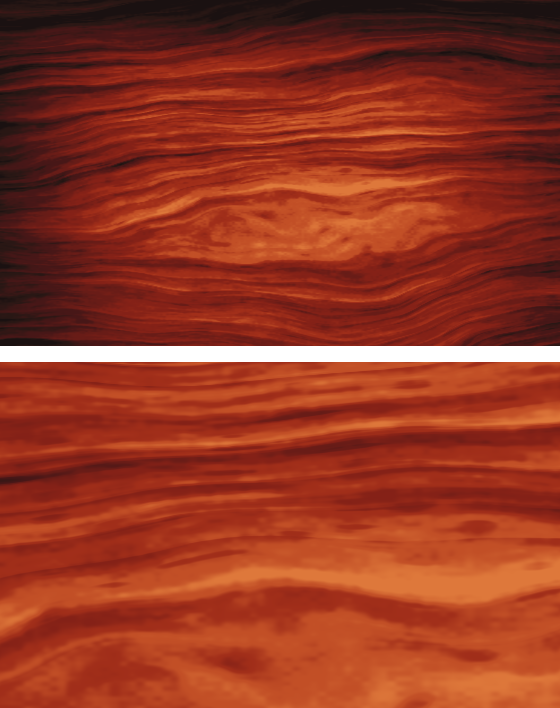
Top, the full canvas; bottom, a detail of the centre.
Give the GLSL for this texture, as a WebGL 1 fragment shader.

```glsl
precision highp float;
// Polished red wood with long horizontal grain and dark, burnt edges.
// Layered sines bend the grain; uneven rings, stretched noise fibres and
// a soft pool of light set one tone, which a colour ramp turns into wood.
uniform vec2 u_resolution;

float hash(vec2 p) {
  p = fract(p * vec2(0.1031, 0.1137));
  p += dot(p, p.yx + 33.33);
  return fract((p.x + p.y) * p.x * 17.0);
}

float noise(vec2 p) {
  vec2 cell = floor(p);
  vec2 f = fract(p);
  f = f * f * (3.0 - 2.0 * f);
  float low = mix(hash(cell), hash(cell + vec2(1.0, 0.0)), f.x);
  float high = mix(hash(cell + vec2(0.0, 1.0)), hash(cell + vec2(1.0, 1.0)), f.x);
  return mix(low, high, f.y);
}

// Signed noise, stretched along the grain
float streak(vec2 p, vec2 scale, float seed) {
  return noise(p * scale + vec2(seed, seed * 1.7 + 40.0)) - 0.5;
}

float bump(float x, float centre, float width) {
  float d = (x - centre) / width;
  return exp(-d * d);
}

// Height of the grain lines above their start at the left edge
float grainLift(vec2 p) {
  float rise = 0.14 * smoothstep(-0.1, 1.25, p.x) - 0.03 * smoothstep(1.2, 1.7, p.x);
  float sag = 0.11 * smoothstep(1.1, 1.7, p.x) - 0.08 * bump(p.x, 1.0, 0.32);
  float lift = mix(sag, rise, smoothstep(0.05, 0.6, p.y));
  lift += 0.011 * sin(p.x * 5.3 + p.y * 9.0);
  lift += 0.006 * sin(p.x * 11.0 - p.y * 17.0 + 1.3);
  lift += 0.003 * sin(p.x * 23.0 + p.y * 31.0);
  return lift + 0.055 * streak(p, vec2(2.3, 4.5), 7.0);
}

// Growth rings: a thin bright crest over a soft dark shadow
float rings(vec2 grain, float count, float seed) {
  float phase = grain.y * count + 1.3 * streak(grain, vec2(0.5, count * 0.45), seed);
  float id = floor(phase);
  float f = phase - id;
  float crest = smoothstep(0.0, 0.09, f) * exp(-f * 6.0);
  float shadow = smoothstep(0.45, 0.93, f) * (1.0 - smoothstep(0.93, 1.0, f));
  float crestPower = noise(vec2(grain.x * 1.8 + seed, id * 3.0 + 90.0));
  float shadowPower = noise(vec2(grain.x * 1.5 + seed, id * 3.0 + 190.0));
  return crest * crestPower * 1.1 - shadow * shadowPower * 0.65;
}

// Fine fibres and short dark pores
float fibres(vec2 p, vec2 grain) {
  float tone = 0.24 * streak(grain, vec2(3.0, 48.0), 11.0);
  tone += 0.22 * streak(grain, vec2(8.0, 105.0), 23.0);
  tone += 0.15 * streak(grain, vec2(32.0, 190.0), 31.0);
  tone += 0.07 * streak(p, vec2(120.0, 210.0), 43.0);
  float pores = smoothstep(0.2, 0.45, streak(grain, vec2(17.0, 125.0), 57.0));
  return tone - 0.13 * pores;
}

// Light falls off to the left, the top and the lower corners
float lighting(vec2 p) {
  float left = smoothstep(-0.16, 0.5, p.x);
  float top = 1.0 - smoothstep(0.7, 1.03, p.y);
  float bottom = smoothstep(-0.38, 0.28, p.y);
  float right = 1.0 - 0.5 * smoothstep(1.1, 1.75, p.x);
  float corner = 1.0 - 0.45 * bump(p.x, 0.0, 0.5) * bump(p.y, 0.12, 0.16);
  return left * top * bottom * right * corner;
}

vec3 woodColour(float tone) {
  vec3 colour = vec3(0.10, 0.065, 0.065);
  colour = mix(colour, vec3(0.16, 0.09, 0.08), smoothstep(0.0, 0.10, tone));
  colour = mix(colour, vec3(0.28, 0.09, 0.09), smoothstep(0.10, 0.27, tone));
  colour = mix(colour, vec3(0.41, 0.11, 0.09), smoothstep(0.27, 0.44, tone));
  colour = mix(colour, vec3(0.52, 0.13, 0.09), smoothstep(0.44, 0.62, tone));
  colour = mix(colour, vec3(0.63, 0.18, 0.10), smoothstep(0.62, 0.81, tone));
  colour = mix(colour, vec3(0.76, 0.31, 0.15), smoothstep(0.81, 1.0, tone));
  return mix(colour, vec3(0.87, 0.47, 0.23), smoothstep(1.0, 1.25, tone));
}

void main() {
  vec2 p = gl_FragCoord.xy / u_resolution.y;
  vec2 grain = vec2(p.x, p.y - grainLift(p));

  // Broad bands, two sizes of ring, then fibres
  float figure = 0.32 * streak(grain, vec2(1.1, 9.0), 3.0);
  figure += 0.26 * streak(grain, vec2(1.7, 23.0), 17.0);
  figure += 0.50 * rings(grain, 13.0, 5.0);
  figure += 0.26 * rings(grain, 31.0, 29.0);
  figure += fibres(p, grain);

  // A warm glow lies along the middle of the board
  float light = lighting(p);
  float glow = bump(p.y, 0.36 + 0.04 * p.x, 0.11) * bump(p.x, 0.85, 0.65);
  float tone = 0.03 + 0.76 * light + 0.19 * glow;
  tone += figure * (0.4 + 0.65 * light);
  gl_FragColor = vec4(woodColour(tone), 1.0);
}
```
